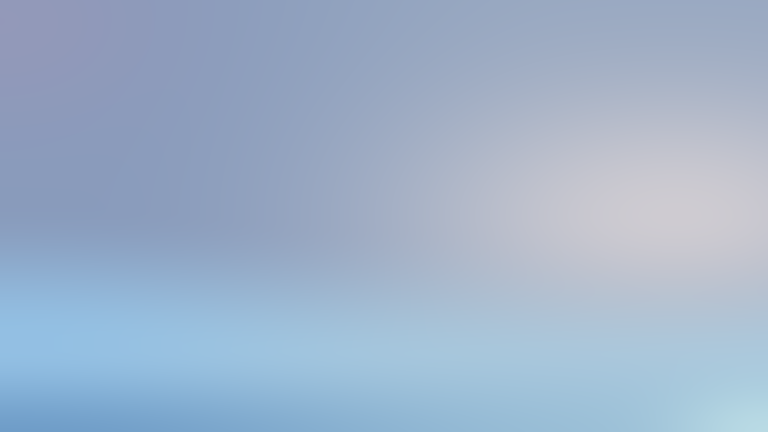
Give the GLSL for this background, as a WebGL 2 fragment shader.

```glsl
#version 300 es
precision highp float;
// A soft, hazy sky: slate blue above, a pale blue band below,
// and a warm grey glow at the right. Layers are blended with
// smooth ramps and Gaussian falloffs in canvas units (0 to 1).

uniform vec2 u_resolution;
out vec4 fragColor;

// Elliptical Gaussian falloff, 1.0 at the center
float softSpot(vec2 p, vec2 center, vec2 radius) {
    vec2 d = (p - center) / radius;
    return exp(-dot(d, d));
}

// Slate upper sky with a mauve tint in the upper left corner
vec3 upperSky(vec2 p) {
    vec3 sky = mix(vec3(0.535, 0.608, 0.735), vec3(0.590, 0.655, 0.755),
                   smoothstep(0.1, 0.75, p.x));
    float mauve = softSpot(p, vec2(0.0, 0.95), vec2(0.22, 0.25));
    return mix(sky, vec3(0.575, 0.598, 0.725), mauve);
}

// Pale blue band, deepening toward the lower left edge
vec3 lowerBand(vec2 p) {
    vec3 band = mix(vec3(0.575, 0.750, 0.890), vec3(0.640, 0.775, 0.865),
                    smoothstep(0.0, 0.6, p.x));
    vec3 deep = mix(vec3(0.430, 0.610, 0.780), vec3(0.600, 0.745, 0.840),
                    smoothstep(0.0, 0.8, p.x));
    return mix(band, deep, 1.0 - smoothstep(-0.02, 0.19, p.y));
}

void main() {
    vec2 p = gl_FragCoord.xy / u_resolution;

    // The band fades into the sky, slightly lower toward the center
    float bandTop = 0.50 - 0.05 * smoothstep(0.0, 0.5, p.x);
    float bandMix = 1.0 - smoothstep(bandTop - 0.28, bandTop + 0.03, p.y);
    vec3 color = mix(upperSky(p), lowerBand(p), bandMix);

    // Warm glow, with a tighter falloff below its center
    vec2 glowRadius = vec2(0.34, p.y > 0.5 ? 0.30 : 0.24);
    float glow = softSpot(p, vec2(0.88, 0.5), glowRadius);
    color = mix(color, vec3(0.808, 0.797, 0.820), glow);

    // Faint aqua light in the lower right corner
    float aqua = softSpot(p, vec2(1.0, 0.0), vec2(0.13, 0.12));
    color = mix(color, vec3(0.725, 0.855, 0.895), aqua);

    fragColor = vec4(color, 1.0);
}
```
